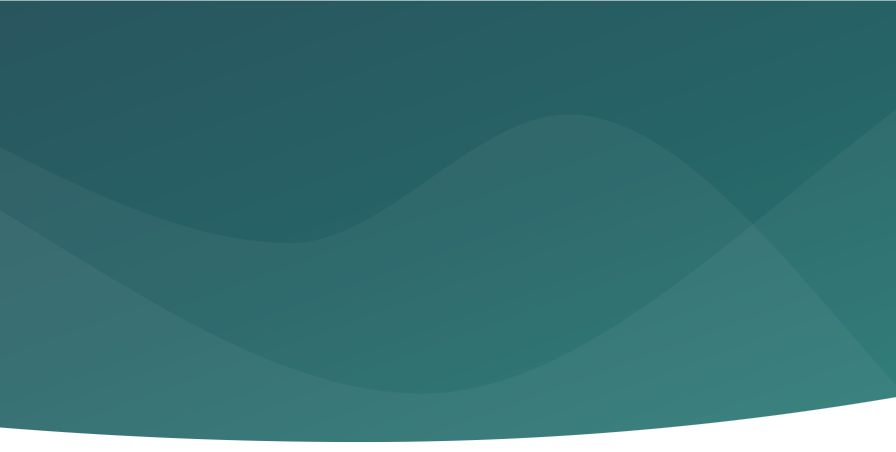
Write a Shadertoy shader that draws this background.

```glsl
// A teal banner: a slanted three-stop gradient under two translucent waves,
// closed below by a shallow white curve. Each outline is a chain of cubic
// Hermite spans, antialiased from its screen-space derivative.

const vec3 DEEP_TEAL   = vec3(0.160, 0.333, 0.369);
const vec3 MID_TEAL    = vec3(0.149, 0.390, 0.402);
const vec3 BRIGHT_TEAL = vec3(0.160, 0.478, 0.461);
const vec3 PAPER       = vec3(1.0);

const float GRADIENT_ANGLE = 1.222;   // radians below the horizontal
const float WAVE_OPACITY   = 0.043;
const float RIM_HEIGHT     = 0.0012;  // pale hairline along the top

// Knots hold x, height and slope, in fractions of the canvas.
const vec3 HIGH_START  = vec3(0.0,    0.6744, -0.992);
const vec3 HIGH_TROUGH = vec3(0.3255, 0.4625,  0.0);
const vec3 HIGH_CREST  = vec3(0.6341, 0.7468,  0.0);
const vec3 HIGH_END    = vec3(1.0,    0.1473, -2.223);

const vec3 LOW_START  = vec3(0.0,    0.5349, -1.190);
const vec3 LOW_TROUGH = vec3(0.4714, 0.1292,  0.0);
const vec3 LOW_END    = vec3(1.0,    0.7571,  1.488);

const vec3 BASE_START  = vec3(0.0,    0.0543, -0.159);
const vec3 BASE_BOTTOM = vec3(0.4036, 0.0220,  0.0);
const vec3 BASE_END    = vec3(1.0,    0.1214,  0.337);

// Height of the cubic span between two knots
float span(float x, vec3 a, vec3 b) {
    float width = b.x - a.x;
    float t = (x - a.x) / width;
    float s = 1.0 - t;
    return s * s * ((1.0 + 2.0 * t) * a.y + t * width * a.z)
         + t * t * ((3.0 - 2.0 * t) * b.y - s * width * b.z);
}

float highWave(float x) {
    if (x < HIGH_TROUGH.x) return span(x, HIGH_START, HIGH_TROUGH);
    if (x < HIGH_CREST.x)  return span(x, HIGH_TROUGH, HIGH_CREST);
    return span(x, HIGH_CREST, HIGH_END);
}

float lowWave(float x) {
    return x < LOW_TROUGH.x ? span(x, LOW_START, LOW_TROUGH)
                            : span(x, LOW_TROUGH, LOW_END);
}

float baseCurve(float x) {
    return x < BASE_BOTTOM.x ? span(x, BASE_START, BASE_BOTTOM)
                             : span(x, BASE_BOTTOM, BASE_END);
}

// Smooth coverage of the area where height is positive
float coverage(float height) {
    return clamp(0.5 + height / fwidth(height), 0.0, 1.0);
}

// Gradient running from the top left corner to the bottom right
vec3 tealGradient(vec2 uv) {
    vec2 extent = vec2(iResolution.x / iResolution.y, 1.0)
                * vec2(cos(GRADIENT_ANGLE), sin(GRADIENT_ANGLE));
    float t = dot(vec2(uv.x, 1.0 - uv.y), extent) / (extent.x + extent.y);
    return t < 0.5 ? mix(DEEP_TEAL, MID_TEAL, 2.0 * t)
                   : mix(MID_TEAL, BRIGHT_TEAL, 2.0 * t - 1.0);
}

void mainImage(out vec4 fragColor, in vec2 fragCoord) {
    vec2 uv = fragCoord / iResolution.xy;
    vec3 color = tealGradient(uv);

    // Translucent waves fill everything below their outlines
    color = mix(color, PAPER, WAVE_OPACITY * coverage(highWave(uv.x) - uv.y));
    color = mix(color, PAPER, WAVE_OPACITY * coverage(lowWave(uv.x) - uv.y));

    // White ground and top hairline
    color = mix(color, PAPER, coverage(baseCurve(uv.x) - uv.y));
    color = mix(color, PAPER, coverage(uv.y - 1.0 + RIM_HEIGHT));

    fragColor = vec4(color, 1.0);
}
```
